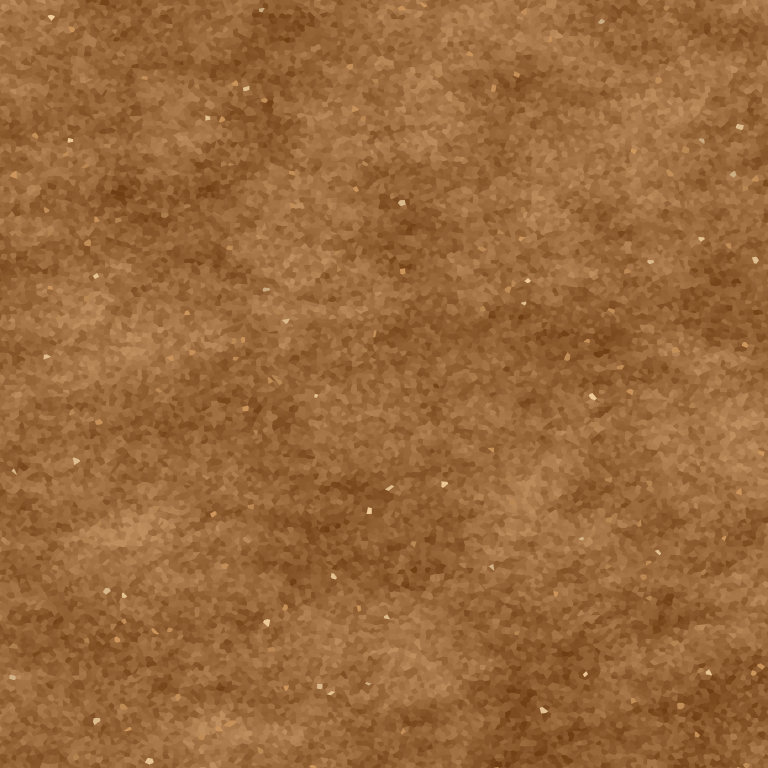
This texture is drawn by a Shadertoy shader. Its source:

```glsl
const vec3 EARTH = vec3(0.604, 0.413, 0.236);      // average ground colour
const vec3 TONE_STEP = vec3(0.056, 0.056, 0.053);  // colour change per unit of tone
const vec3 CREAM = vec3(0.86, 0.73, 0.55);
const vec3 OCHRE = vec3(0.74, 0.54, 0.33);
const vec2 GRAIN_GRID = vec2(146.0, 166.0);        // grains across the canvas
const vec2 STRETCH = vec2(0.82, 1.0);              // widens clods sideways
const vec2 LIGHT_OFFSET = vec2(-0.004, 0.011);     // towards the light
const float BLOTCH_SCALE = 7.0;
const float CLOD_SCALE = 14.0;
const float BLOTCH_WEIGHT = 0.64;
const float RELIEF_WEIGHT = 0.66;
const float GRAIN_WEIGHT = 0.60;
const float CREAM_SHARE = 0.0013;
const float OCHRE_SHARE = 0.007;
const float NOISE_DEVIATION = 0.43;

float hash(vec2 p) {
    vec3 q = fract(vec3(p.xyx) * 0.1031);
    q += dot(q, q.yzx + 33.33);
    return fract((q.x + q.y) * q.z);
}

vec2 hash2(vec2 p) {
    return vec2(hash(p + 17.0), hash(p + 71.0));
}

// Smooth value noise in -1..1
float noise(vec2 p) {
    vec2 i = floor(p), f = fract(p);
    f = f * f * (3.0 - 2.0 * f);
    float low = mix(hash(i), hash(i + vec2(1, 0)), f.x);
    float high = mix(hash(i + vec2(0, 1)), hash(i + vec2(1, 1)), f.x);
    return 2.0 * mix(low, high, f.y) - 1.0;
}

// Rotated octaves, scaled to unit deviation
float fbm(vec2 p, int octaves) {
    float sum = 0.0, power = 0.0, amplitude = 1.0;
    for (int i = 0; i < octaves; i++) {
        sum += amplitude * noise(p);
        power += amplitude * amplitude;
        p = mat2(1.6, 1.2, -1.2, 1.6) * p + 19.7;
        amplitude *= 0.75;
    }
    return sum / (sqrt(power) * NOISE_DEVIATION);
}

float clodHeight(vec2 p) {
    return fbm(p * STRETCH * CLOD_SCALE + 140.0, 4);
}

// One flat colour for each grain
vec3 grainColour(vec2 cell, vec2 centre) {
    vec2 p = centre / GRAIN_GRID;
    float blotch = fbm(p * STRETCH * BLOTCH_SCALE + 60.0, 5);
    float relief = clodHeight(p) - clodHeight(p + LIGHT_OFFSET);
    float grain = (2.0 * hash(cell + 211.0) - 1.0) * 1.73;
    float tone = BLOTCH_WEIGHT * blotch + RELIEF_WEIGHT * relief + GRAIN_WEIGHT * grain;
    vec3 colour = EARTH + TONE_STEP * clamp(tone, -3.0, 2.6);

    // Rare pale specks
    float pick = hash(cell + 307.0);
    float shade = 0.9 + 0.2 * hash(cell + 401.0);
    if (pick < CREAM_SHARE) return CREAM * shade;
    if (pick < OCHRE_SHARE) return OCHRE * shade;
    return colour;
}

void mainImage(out vec4 fragColor, in vec2 fragCoord) {
    vec2 p = fragCoord / iResolution.y * GRAIN_GRID;
    vec2 base = floor(p);

    // Two nearest grain centres
    float nearDist = 1e3, nextDist = 1e3;
    vec2 nearCell = base, nextCell = base, nearCentre = p, nextCentre = p;
    for (int y = -2; y <= 2; y++) {
        for (int x = -2; x <= 2; x++) {
            vec2 cell = base + vec2(x, y);
            vec2 centre = cell + hash2(cell);
            vec2 away = centre - p;
            float d = dot(away, away);
            if (d < nearDist) {
                nextDist = nearDist; nextCell = nearCell; nextCentre = nearCentre;
                nearDist = d; nearCell = cell; nearCentre = centre;
            } else if (d < nextDist) {
                nextDist = d; nextCell = cell; nextCentre = centre;
            }
        }
    }

    // Smooth the shared edge over one pixel
    float edge = (nextDist - nearDist) / (2.0 * max(distance(nearCentre, nextCentre), 1e-3));
    float pixel = GRAIN_GRID.y / iResolution.y;
    float coverage = clamp(0.5 + edge / pixel, 0.5, 1.0);
    vec3 colour = mix(grainColour(nextCell, nextCentre), grainColour(nearCell, nearCentre), coverage);
    fragColor = vec4(colour, 1.0);
}
```
